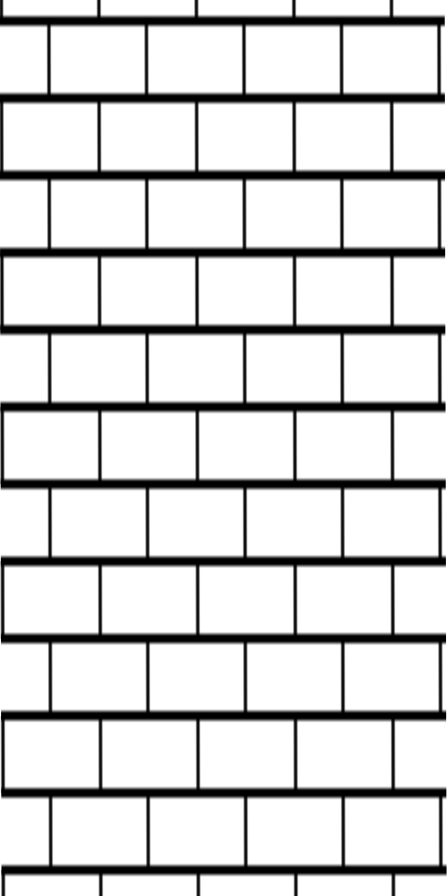
Reproduce this pattern procedurally as a Shadertoy shader.

```glsl
const vec2 BRICK = vec2(0.2177, 0.1723);    // width and course height
const vec2 WALL_START = vec2(0.0030, 0.0469);
const float WALL_WIDTH = 0.9895;
const float LEAN = 0.0022;                  // sideways drift per unit down
const float STAGGER = 0.487;                // shift of alternate courses

// Distance to the nearest of evenly spaced lines
float lineDistance(float x, float spacing) {
    return abs(fract(x / spacing + 0.5) - 0.5) * spacing;
}

// Ink coverage: solid inside core, fading out at rim
float softLine(float dist, float core, float rim, float pixel) {
    return 1.0 - smoothstep(core, max(rim, core + pixel), dist);
}

// Coverage of the span from a to b
float span(float x, float a, float b, float pixel) {
    return smoothstep(a - pixel, a + pixel, x)
         * (1.0 - smoothstep(b - pixel, b + pixel, x));
}

void mainImage(out vec4 fragColor, in vec2 fragCoord) {
    // Canvas is one unit wide and two high, measured down from the top
    vec2 uv = fragCoord / iResolution.xy;
    vec2 p = vec2(uv.x, 2.0 * (1.0 - uv.y));
    float pixel = 1.0 / iResolution.x;

    vec2 wall = p - WALL_START;
    wall.x -= LEAN * p.y;

    // Thick bed joints
    float bed = softLine(lineDistance(wall.y, BRICK.y), 0.0044, 0.0164, pixel);
    bed *= span(wall.x, -0.0040, WALL_WIDTH, 0.6 * pixel);

    // Thin upright joints, staggered on every other course
    float course = floor(wall.y / BRICK.y);
    float shift = STAGGER * BRICK.x * (1.0 - mod(course, 2.0));
    float upright = softLine(lineDistance(wall.x - shift, BRICK.x), 0.0008, 0.0066, pixel);

    vec3 paper = vec3(1.0);
    vec3 bedInk = vec3(0.0);
    vec3 uprightInk = vec3(0.05);
    vec3 color = mix(paper, uprightInk, upright);
    color = mix(color, bedInk, bed);
    fragColor = vec4(color, 1.0);
}
```
